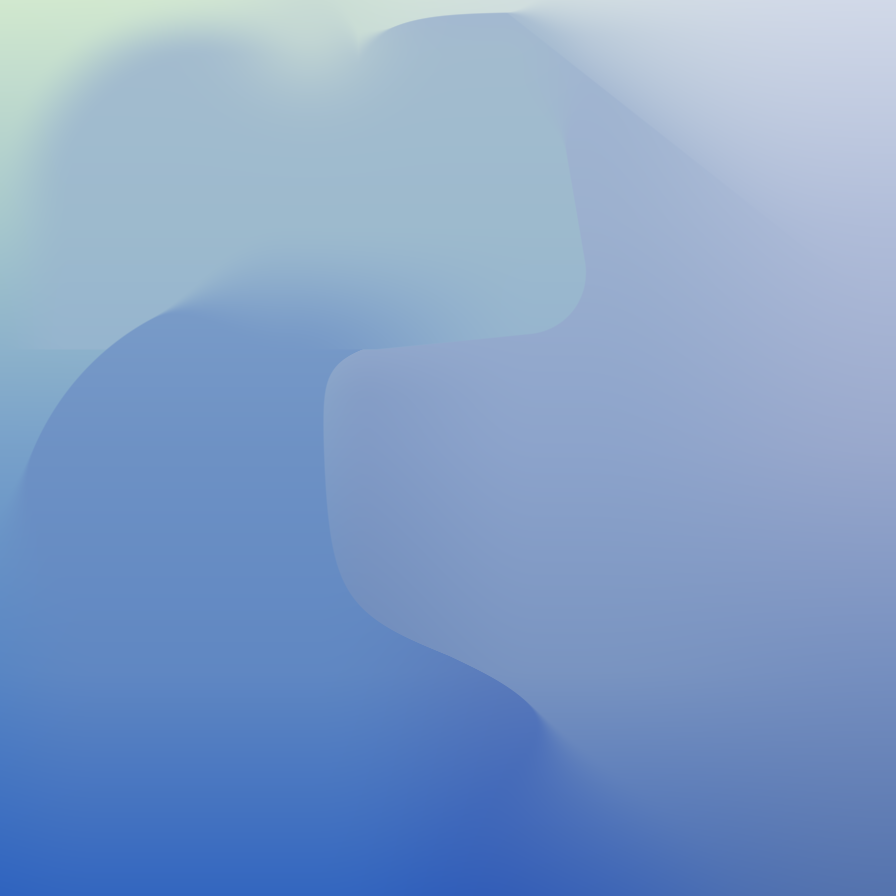
A Shadertoy shader for this background:

```glsl
// Soft folded waves of blue and teal haze under a pale green and lavender sky.

// Vertical gradient through five evenly spaced colours, t = 0 at the top.
vec3 ramp(float t, vec3 a, vec3 b, vec3 c, vec3 d, vec3 e) {
    float s = clamp(t, 0.0, 1.0) * 4.0;
    vec3 col = mix(a, b, clamp(s, 0.0, 1.0));
    col = mix(col, c, clamp(s - 1.0, 0.0, 1.0));
    col = mix(col, d, clamp(s - 2.0, 0.0, 1.0));
    return mix(col, e, clamp(s - 3.0, 0.0, 1.0));
}

// Coverage of a shape with signed distance d and edge half-width soft.
float inside(float d, float soft) {
    return 1.0 - smoothstep(-soft, soft, d);
}

// Distance to a quarter ellipse that opens to the right and downwards.
float cornerArc(vec2 p, vec2 center, vec2 radius) {
    vec2 q = max(center - p, 0.0) / radius;
    return (length(q) - 1.0) * min(radius.x, radius.y);
}

// Intersection of two half planes with a rounded corner.
float roundedCorner(vec2 d, float radius) {
    vec2 q = d + radius;
    return length(max(q, 0.0)) + min(max(q.x, q.y), 0.0) - radius;
}

// Horizontal position of the S-shaped edge at depth y.
float sCurve(float y) {
    float h = y - 0.732;
    float s = h * (h < 0.0 ? 17.0 : 14.7);
    float lip = 0.06 * exp(-(max(y, 0.375) - 0.385) / 0.018);
    return 0.501 + 0.144 * s / sqrt(1.0 + s * s) + lip;
}

// Coverage below the thin crest along the top.
float crestMask(vec2 p, float aa) {
    float edge = 0.0135 + 0.045 * exp(-abs(p.x - 0.4) / 0.04);
    float soft = mix(0.05, aa, smoothstep(0.36, 0.44, p.x));
    soft += 0.03 * smoothstep(0.565, 0.63, p.x);
    return inside(edge - p.y, soft);
}

// Coverage below the diagonal, with a glow fading away above it.
float diagonalMask(vec2 p, float aa) {
    float d = dot(p - vec2(0.566, 0.0143), vec2(0.619, -0.785));
    float glow = 0.8 * exp(-max(d, 0.0) / 0.06);
    return mix(glow, 1.0, inside(d, aa));
}

// Coverage of the upper teal fold.
float foldMask(vec2 p, float aa) {
    float right = p.x - (0.622 + 0.17 * (p.y - 0.11));
    float bottom = p.y - (0.39 - 0.1 * max(p.x - 0.42, 0.0));
    float soft = aa + 0.05 * (1.0 - smoothstep(0.08, 0.17, p.y));
    float lower = inside(roundedCorner(vec2(right, bottom), 0.075), soft);
    float shoulder = cornerArc(p, vec2(0.24, 0.22), vec2(0.20, 0.19));
    return lower * inside(shoulder - 0.005, 0.04);
}

// Coverage of the blue wave; its tip dissolves into the fold.
float waveMask(vec2 p, float fold, float aa) {
    float soft = aa + 0.07 * smoothstep(0.17, 0.32, p.x)
                    + 0.10 * smoothstep(0.50, 0.75, p.y);
    float back = inside(cornerArc(p, vec2(0.30, 0.625), vec2(0.288, 0.302)), soft);
    float frontSoft = mix(aa, 0.2, smoothstep(0.78, 1.0, p.y));
    float front = inside(p.x - sCurve(p.y), frontSoft);
    float tip = 1.0 - smoothstep(0.32, 0.60, p.x);
    return back * mix(front, tip, fold);
}

void mainImage(out vec4 fragColor, in vec2 fragCoord) {
    // Canvas units, with y measured downwards from the top.
    vec2 p = fragCoord / iResolution.xy;
    p.y = 1.0 - p.y;
    float aa = 1.0 / min(iResolution.x, iResolution.y);

    // Sky and side gradients.
    vec3 leftSide = ramp(p.y, vec3(0.82, 0.91, 0.81), vec3(0.65, 0.78, 0.80),
        vec3(0.47, 0.63, 0.79), vec3(0.33, 0.52, 0.77), vec3(0.17, 0.38, 0.75));
    vec3 rightSide = ramp(p.y, vec3(0.82, 0.85, 0.91), vec3(0.69, 0.74, 0.85),
        vec3(0.60, 0.66, 0.80), vec3(0.46, 0.56, 0.75), vec3(0.33, 0.45, 0.68));
    vec3 col = mix(leftSide, rightSide, smoothstep(0.0, 1.0, p.x));

    // Lavender haze below the diagonal.
    float crest = crestMask(p, aa);
    vec3 haze = ramp(p.y, vec3(0.64, 0.72, 0.82), vec3(0.61, 0.69, 0.81),
        vec3(0.55, 0.64, 0.795), vec3(0.475, 0.58, 0.755), vec3(0.27, 0.42, 0.71));
    haze -= vec3(0.05, 0.04, 0.025) * (1.0 - smoothstep(0.36, 0.60, p.x))
        * smoothstep(0.35, 0.45, p.y);
    haze = mix(haze, rightSide, smoothstep(0.65, 1.0, p.x));
    col = mix(col, haze, diagonalMask(p, aa) * crest * smoothstep(0.30, 0.42, p.x));

    // Teal fold and the pale glow in its crest.
    float fold = foldMask(p, aa);
    vec3 teal = ramp(p.y, vec3(0.645, 0.735, 0.81), vec3(0.615, 0.73, 0.805),
        vec3(0.565, 0.69, 0.81), vec3(0.50, 0.63, 0.80), vec3(0.45, 0.60, 0.80));
    col = mix(col, teal, fold * crest);
    vec2 g = (p - vec2(0.345, 0.03)) / vec2(0.075, 0.07);
    col = mix(col, vec3(0.78, 0.855, 0.83), 0.8 * exp(-dot(g, g)));

    // Blue wave, darker under the S-shaped edge.
    vec3 wave = ramp(p.y, vec3(0.56, 0.68, 0.80), vec3(0.50, 0.63, 0.79),
        vec3(0.43, 0.57, 0.77), vec3(0.375, 0.53, 0.76), vec3(0.20, 0.40, 0.75));
    wave -= vec3(0.02, 0.05, 0.03) * smoothstep(0.35, 0.60, p.x)
        * smoothstep(0.55, 0.78, p.y);
    col = mix(col, wave, waveMask(p, fold, aa));

    fragColor = vec4(col, 1.0);
}
```
